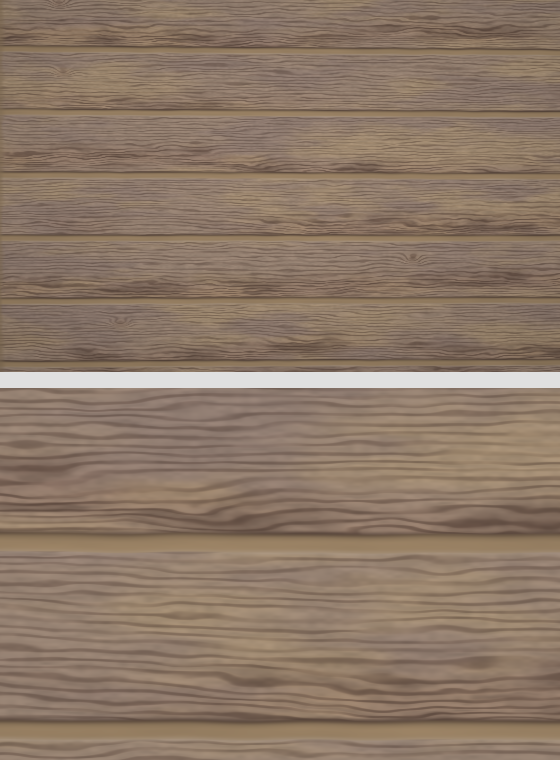
Top, the full canvas; bottom, a detail of the centre.
Write a Shadertoy shader that draws this texture.

```glsl
// Weathered horizontal wood boards parted by narrow ochre channels.
// Each board has its own seed; warped contour lines form the grain, a bump in
// the contour field forms a knot, and stretched noise gives stains and wear.

#define PITCH 0.168         // board spacing, in canvas heights
#define FIRST_CHANNEL 0.0236 // centre of the lowest channel
#define CHANNEL_HALF 0.0085 // half height of a channel
#define GRAIN_LINES 20.0    // grain lines on one board
#define GRAIN_WARP 2.6      // bending of the grain
#define GRAIN_DEPTH 0.40    // contrast of the grain
#define STAIN 0.70          // strength of the dark bands
#define KNOT_SHARE 0.6      // share of boards with a knot

const vec3 TAUPE   = vec3(0.550, 0.472, 0.415);
const vec3 OCHRE   = vec3(0.600, 0.515, 0.415);
const vec3 VIOLET  = vec3(0.510, 0.437, 0.405);
const vec3 RUSSET  = vec3(0.520, 0.400, 0.325);
const vec3 UMBER   = vec3(0.330, 0.258, 0.220);
const vec3 PALE    = vec3(0.650, 0.585, 0.520);
const vec3 CHANNEL = vec3(0.570, 0.480, 0.370);

float hash(vec2 p) {
    vec3 q = fract(p.xyx * vec3(0.1031, 0.1030, 0.0973));
    q += dot(q, q.yzx + 33.33);
    return fract((q.x + q.y) * q.z);
}

float noise(vec2 p) {
    vec2 i = floor(p), f = fract(p);
    f = f * f * (3.0 - 2.0 * f);
    return mix(mix(hash(i), hash(i + vec2(1, 0)), f.x),
               mix(hash(i + vec2(0, 1)), hash(i + vec2(1, 1)), f.x), f.y);
}

float fbm(vec2 p) {
    float sum = 0.0, amp = 0.53;
    for (int i = 0; i < 4; i++) {
        sum += amp * noise(p);
        p = p * 2.03 + 17.3;
        amp *= 0.5;
    }
    return sum;
}

// Bump that closes the grain into rings around a knot, on some boards
float knot(vec2 p, float across, float id, float width) {
    vec2 centre = vec2(width * (0.1 + 0.8 * hash(vec2(id, 41.0))),
                       0.25 + 0.5 * hash(vec2(id, 57.0)));
    vec2 d = vec2(p.x - centre.x, (across - centre.y) * PITCH) / vec2(0.024, 0.014);
    return step(hash(vec2(id, 73.0)), KNOT_SHARE) * exp(-dot(d, d));
}

vec3 board(vec2 p, float across, float id, float width) {
    vec2 seed = vec2(id * 13.7 + 80.0, id * 7.3 + 60.0);
    float bump = knot(p, across, id, width);

    // Band of coarse, stained grain near one edge of the board
    float low = step(0.25, hash(vec2(id, 11.0)));
    float wander = 0.35 * (noise(vec2(p.x * 2.2, 3.0) + seed) - 0.5);
    float offset = (across - mix(0.82, 0.20, low) - wander) / 0.19;
    float band = exp(-offset * offset)
               * smoothstep(0.28, 0.62, fbm(vec2(p.x * 2.0, across) + seed + 31.0));

    // Contour field: straight lines, bent slowly and then frayed
    float rings = across * GRAIN_LINES
        + GRAIN_WARP * (noise(vec2(p.x * 1.8, across * 2.0) + seed) - 0.5)
        + 2.8 * band * fbm(vec2(p.x * 8.0, across * 4.0) + seed)
        + 0.9 * noise(vec2(p.x * 13.0, across * 11.0) + seed)
        + 0.4 * noise(vec2(p.x * 34.0, across * 24.0) + seed)
        + 2.4 * bump;
    float visible = 1.0 - smoothstep(0.45, 0.9, fwidth(rings));
    float wave = 0.5 + 0.5 * sin(6.2832 * rings);
    float broken = smoothstep(0.10, 0.70, noise(vec2(p.x * 16.0, rings * 1.1) + seed));
    float line = smoothstep(0.45, 1.0, wave) * (0.25 + 0.75 * broken) * visible;
    float fibre = noise(vec2(p.x * 40.0, rings * 2.6) + seed) - 0.5;
    float grit = noise(vec2(p.x * 130.0, across * 60.0) + seed) - 0.5;

    // Broad stains
    float warm = fbm(vec2(p.x * 3.5, across * 2.4) + seed + 5.0);
    float cool = fbm(vec2(p.x * 4.0, across * 3.5) + seed + 19.0);
    vec3 col = mix(TAUPE, OCHRE, smoothstep(0.38, 0.68, warm));
    col = mix(col, VIOLET, 0.8 * smoothstep(0.47, 0.70, cool));
    col = mix(col, RUSSET, 0.55 * STAIN * band + 0.25 * bump);
    float streak = smoothstep(0.42, 0.72, fbm(vec2(p.x * 9.0, rings * 0.55) + seed));
    col = mix(col, UMBER, STAIN * band * streak);

    // Cut grain, raised fibres and knot heart
    col = mix(col, UMBER, line * (GRAIN_DEPTH + 0.20 * band));
    col = mix(col, PALE, 0.20 * (1.0 - wave) * visible);
    col = mix(col, UMBER, 0.30 * smoothstep(0.75, 1.0, bump));
    return col * (1.0 + 0.10 * fibre + 0.06 * grit);
}

void mainImage(out vec4 fragColor, in vec2 fragCoord) {
    vec2 p = fragCoord / iResolution.y;
    float width = iResolution.x / iResolution.y;
    float px = 1.0 / iResolution.y;

    // Slight fan of the rows, then row index and signed channel distance
    float y = p.y - mix(0.006, -0.013, p.y) * (p.x / width - 0.5);
    float row = (y - FIRST_CHANNEL) / PITCH;
    float id = floor(row), across = fract(row);
    float s = (across - step(0.5, across)) * PITCH;
    s += 0.0020 * (noise(vec2(p.x * 18.0, floor(row + 0.5) * 5.0 + 20.0)) - 0.5);

    vec3 col = board(p, across, id, width);

    // Ochre channel, shaded under the upper board and lit on the lower lip
    vec3 strip = CHANNEL * (0.95 + 0.10 * fbm(vec2(p.x * 9.0, y * 60.0)));
    strip *= 1.0 - 0.15 * smoothstep(0.0, CHANNEL_HALF, s);
    col = mix(strip, col, smoothstep(-px, px, abs(s) - CHANNEL_HALF));
    float shadow = (s - CHANNEL_HALF) / 0.0024, lip = (s + CHANNEL_HALF) / 0.0024;
    float worn = 0.45 + 0.55 * noise(vec2(p.x * 9.0, floor(row + 0.5) * 3.0 + 50.0));
    col = mix(col, UMBER * 0.9, 0.85 * worn * exp(-shadow * shadow));
    col = mix(col, PALE, 0.55 * worn * exp(-lip * lip));

    // Worn ochre at the left ends and soft light falloff
    float frayed = 0.008 + 0.014 * noise(vec2(y * 35.0, 9.0));
    col = mix(CHANNEL * 0.88, col, 0.45 + 0.55 * smoothstep(0.0, frayed, p.x));
    vec2 c = vec2(p.x / width, p.y) - vec2(0.5, 0.55);
    fragColor = vec4(col * (1.05 - 0.30 * dot(c, c)), 1.0);
}
```
